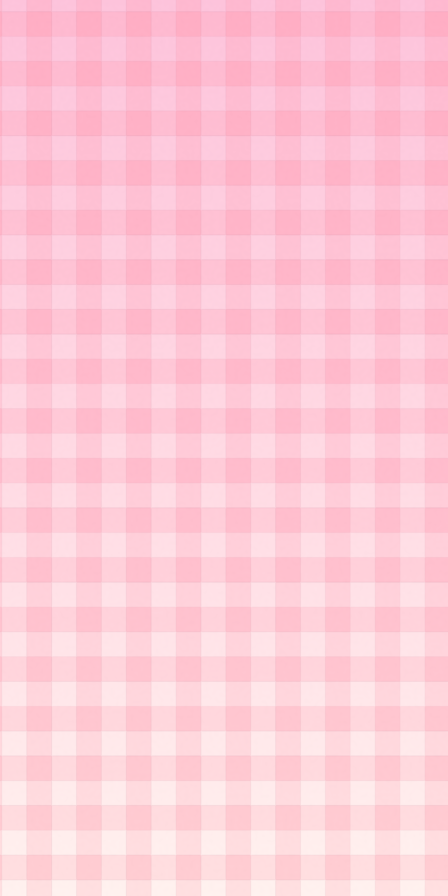
This pattern is drawn by a Shadertoy shader. Its source:

```glsl
// Pink gingham: translucent stripes cross on a ground that fades to cream below.
// Triangle waves give the distance to each stripe edge; overlapping coverage
// picks the tone, with faint uneven seams and a trace of woven grain.

#define REPEATS vec2(9.0, 18.06)    // checks across and down
#define PHASE vec2(0.537, 0.235)    // first stripe edge from left and top, in checks
#define SEAM_WIDTH 0.024            // in checks
#define SEAM_DEPTH 0.045
#define GRAIN 0.006
#define LIGHT_TOP vec3(0.992, 0.765, 0.860)
#define LIGHT_MID vec3(1.000, 0.853, 0.892)
#define LIGHT_LOW vec3(1.000, 0.945, 0.935)
#define DARK_TOP vec3(1.000, 0.680, 0.768)
#define DARK_MID vec3(1.000, 0.733, 0.800)
#define DARK_LOW vec3(1.000, 0.805, 0.825)

float hash(vec2 p) {
    vec3 q = fract(p.xyx * 0.1031);
    q += dot(q, q.yzx + 33.33);
    return fract((q.x + q.y) * q.z);
}

// Dot product of a lattice point's random gradient with the offset to it
float slope(vec2 cell, vec2 offset) {
    float angle = 6.2832 * hash(cell);
    return dot(vec2(cos(angle), sin(angle)), offset);
}

float gradientNoise(vec2 p) {
    vec2 i = floor(p), f = fract(p), e = vec2(1.0, 0.0);
    vec2 u = f * f * f * (f * (f * 6.0 - 15.0) + 10.0);
    return mix(mix(slope(i, f), slope(i + e, f - e), u.x),
               mix(slope(i + e.yx, f - e.yx), slope(i + 1.0, f - 1.0), u.x), u.y);
}

// Three-stop vertical blend
vec3 fade(vec3 top, vec3 mid, vec3 low, float t) {
    return t < 0.5 ? mix(top, mid, t * 2.0) : mix(mid, low, t * 2.0 - 1.0);
}

void mainImage(out vec4 fragColor, in vec2 fragCoord) {
    vec2 uv = fragCoord / iResolution.xy;
    uv.y = 1.0 - uv.y;                          // measure down from the top
    vec2 pixel = REPEATS / iResolution.xy;      // one pixel, in checks
    vec2 check = uv * REPEATS - PHASE;

    // Positive inside a stripe, zero on its edge
    vec2 edge = 0.25 - abs(fract(check + 0.25) - 0.5);
    vec2 stripe = smoothstep(-0.75 * pixel, 0.75 * pixel, edge);

    // Each crossing doubles the dye
    vec3 light = fade(LIGHT_TOP, LIGHT_MID, LIGHT_LOW, uv.y);
    vec3 dark = fade(DARK_TOP, DARK_MID, DARK_LOW, uv.y);
    vec3 color = mix(light, dark, 0.5 * (stripe.x + stripe.y));

    // Hairline seams, each with its own strength
    vec2 seam = clamp((0.5 * (SEAM_WIDTH + pixel) - abs(edge)) / pixel,
                      vec2(0.0), min(vec2(1.0), SEAM_WIDTH / pixel));
    vec2 line = floor(check * 2.0 + 0.5);
    vec2 strength = vec2(hash(vec2(line.x, 7.0)), hash(vec2(line.y, 31.0)));
    seam *= 0.3 + 0.7 * strength;
    color *= 1.0 - SEAM_DEPTH * max(seam.x, seam.y) * vec3(0.7, 1.0, 0.8);

    // Woven grain
    color += GRAIN * gradientNoise(uv * REPEATS * 10.0);

    fragColor = vec4(clamp(color, 0.0, 1.0), 1.0);
}
```
